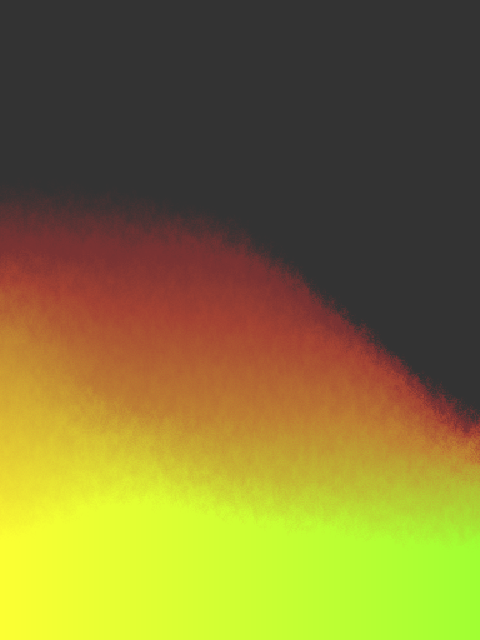
Reproduce this background procedurally as a Shadertoy shader.

```glsl
// Slanted ember glow: charcoal fading through rust and gold to lime, with fine grain.

// Contour heights at five evenly spaced columns, from left to right.
const vec3 UPPER[5] = vec3[5](      // charcoal, red, rust
    vec3(0.720, 0.609, 0.564),
    vec3(0.707, 0.596, 0.518),
    vec3(0.655, 0.577, 0.492),
    vec3(0.503, 0.466, 0.437),
    vec3(0.362, 0.329, 0.314));
const vec3 LOWER[5] = vec3[5](      // orange, gold, lime
    vec3(0.479, 0.336, 0.154),
    vec3(0.375, 0.310, 0.212),
    vec3(0.349, 0.258, 0.186),
    vec3(0.336, 0.245, 0.160),
    vec3(0.284, 0.238, 0.141));

const vec3 CHARCOAL = vec3(0.20, 0.20, 0.20);
const vec3 RED = vec3(0.48, 0.20, 0.20);
const vec3 RUST = vec3(0.64, 0.26, 0.20);
const vec3 ORANGE = vec3(0.74, 0.50, 0.20);
const vec3 GOLD_LEFT = vec3(0.86, 0.73, 0.20);
const vec3 GOLD_RIGHT = vec3(0.70, 0.73, 0.20);
const vec3 YELLOW = vec3(0.99, 1.00, 0.20);
const vec3 LIME = vec3(0.63, 1.00, 0.20);

const float GRAIN_CELLS = 384.0;    // grain cells across the width
const float GRAIN_SHIFT = 0.014;    // jitter of the contours
const float MOTTLE_SHIFT = 0.026;   // uneven, streaky patches
const float DITHER = 0.045;         // checker contrast

float hash(vec2 p) {
    vec3 q = fract(vec3(p.xyx) * 0.1031);
    q += dot(q, q.yzx + 33.33);
    return fract((q.x + q.y) * q.z);
}

float valueNoise(vec2 p) {
    vec2 i = floor(p), f = fract(p);
    f = f * f * (3.0 - 2.0 * f);
    return mix(mix(hash(i), hash(i + vec2(1, 0)), f.x),
               mix(hash(i + vec2(0, 1)), hash(i + vec2(1, 1)), f.x), f.y);
}

// Catmull-Rom curve through four neighbouring contour samples.
vec3 spline(vec3 a, vec3 b, vec3 c, vec3 d, float t) {
    return b + 0.5 * t * (c - a + t * (2.0 * a - 5.0 * b + 4.0 * c - d
                     + t * (3.0 * (b - c) + d - a)));
}

// Progress from a contour down to the next one.
float below(float y, float high, float low) {
    return clamp((high - y) / (high - low), 0.0, 1.0);
}

void mainImage(out vec4 fragColor, in vec2 fragCoord) {
    vec2 uv = fragCoord / iResolution.xy;
    vec2 p = fragCoord / iResolution.x;

    // Bend the contours across the width
    float column = clamp(uv.x, 0.0, 0.9999) * 4.0;
    int i = int(column);
    int before = max(i - 1, 0), after = min(i + 2, 4);
    float t = fract(column);
    vec3 up = spline(UPPER[before], UPPER[i], UPPER[i + 1], UPPER[after], t);
    vec3 low = spline(LOWER[before], LOWER[i], LOWER[i + 1], LOWER[after], t);

    // Roughen the height with grain and mottling
    vec2 cell = floor(p * GRAIN_CELLS);
    float mottle = 0.6 * valueNoise(p * vec2(75.0, 48.0))
                 + 0.4 * valueNoise(p * vec2(170.0, 95.0) + 17.0);
    float y = uv.y + GRAIN_SHIFT * (hash(cell) - 0.5)
                   + MOTTLE_SHIFT * (mottle - 0.5);

    // Blend the colour bands downwards
    vec3 color = mix(CHARCOAL, RED, smoothstep(0.0, 1.0, below(y, up.x, up.y)));
    color = mix(color, RUST, below(y, up.y, up.z));
    color = mix(color, ORANGE, below(y, up.z, low.x));
    color = mix(color, mix(GOLD_LEFT, GOLD_RIGHT, uv.x), below(y, low.x, low.y));
    color = mix(color, mix(YELLOW, LIME, uv.x), below(y, low.y, low.z));

    // Checker dither, strongest in the middle bands
    float checker = mod(cell.x + cell.y, 2.0) - 0.5;
    float midtone = 6.25 * (color.g - 0.2) * (1.0 - color.g);
    color += DITHER * checker * midtone * vec3(-1.0, 1.0, 0.0);

    fragColor = vec4(clamp(color, 0.2, 1.0), 1.0);
}
```
